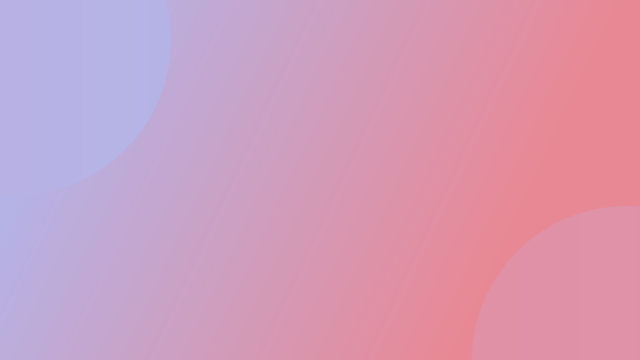
A Shadertoy shader for this background:

```glsl
// Soft diagonal blend from periwinkle to coral with two pale corner discs.

#define PERIWINKLE vec3(0.710, 0.700, 0.902)
#define CORAL vec3(0.912, 0.535, 0.585)
#define BLEND_AXIS vec2(0.905, -0.425)
#define BLEND_START -0.159
#define BLEND_END 1.126
#define DISC_RADIUS 0.433
#define UPPER_DISC vec2(0.042, 0.891)
#define LOWER_DISC vec2(1.743, -0.005)

// Smooth disc coverage, one pixel wide at the rim
float discMask(vec2 p, vec2 center) {
    float halfPixel = 0.75 / iResolution.y;
    float dist = length(p - center) - DISC_RADIUS;
    return 1.0 - smoothstep(-halfPixel, halfPixel, dist);
}

// Horizontal shade across a disc, from its left rim to its right rim
vec3 discShade(vec2 p, vec2 center, vec3 leftColor, vec3 rightColor) {
    float across = (p.x - center.x) / DISC_RADIUS * 0.5 + 0.5;
    return mix(leftColor, rightColor, clamp(across, 0.0, 1.0));
}

void mainImage(out vec4 fragColor, in vec2 fragCoord) {
    // Canvas units: height is 1
    vec2 p = fragCoord / iResolution.y;

    // Diagonal background
    float along = (dot(p, BLEND_AXIS) - BLEND_START) / (BLEND_END - BLEND_START);
    vec3 color = mix(PERIWINKLE, CORAL, clamp(along, 0.0, 1.0));

    // Lavender disc, upper left
    vec3 lavender = discShade(p, UPPER_DISC, vec3(0.733, 0.695, 0.886), vec3(0.710, 0.702, 0.902));
    color = mix(color, lavender, discMask(p, UPPER_DISC));

    // Rose disc, lower right
    vec3 rose = discShade(p, LOWER_DISC, vec3(0.880, 0.568, 0.650), vec3(0.866, 0.576, 0.670));
    color = mix(color, rose, discMask(p, LOWER_DISC));

    fragColor = vec4(color, 1.0);
}
```
